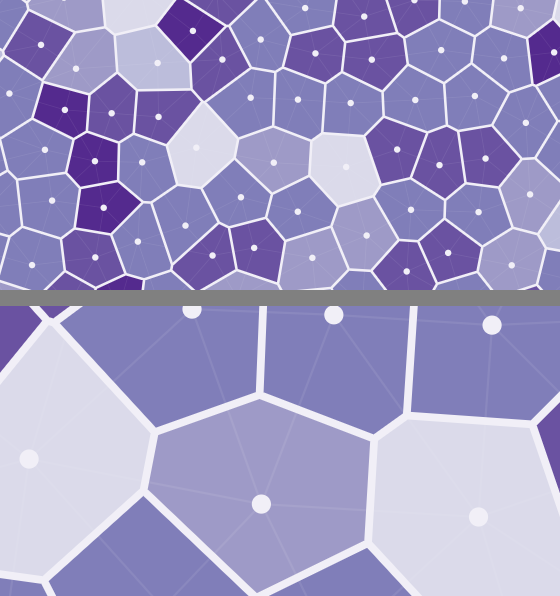
Top, the full canvas; bottom, a detail of the centre.
Reproduce this pattern procedurally as a Shadertoy shader.

```glsl
// Voronoi mosaic in violet tints, shaded by cell area, with pale seams, site dots and faint spokes.
#define CELLS_HIGH 5.27      // mean cell widths per canvas height
#define JITTER 0.84          // random shift of the sites
#define REPULSION 0.3        // how strongly close sites part
#define AREA_SPREAD 0.15     // typical deviation of the cell area
#define SEAM_HALF 0.0235     // lengths in cell widths
#define DOT_RADIUS 0.058
#define SPOKE_HALF 0.0065
#define SPOKE_ALPHA 0.09

const vec2 PITCH = vec2(1.075, 0.93);
const vec3 PALE = vec3(0.945, 0.938, 0.968);

vec2 hash22(vec2 p) {
    vec3 q = fract(p.xyx * vec3(0.1031, 0.1030, 0.0973));
    q += dot(q, q.yzx + 33.33);
    return fract((q.xx + q.yz) * q.zy);
}

// Jittered point on a grid with every second row staggered
vec2 rawSite(vec2 id) {
    vec2 jitter = (hash22(id + 71.0) - 0.5) * JITTER;
    return (id + 0.5 + vec2(0.5 * mod(id.y, 2.0), 0.0) + jitter) * PITCH;
}

// Site pushed away from its close neighbours to even out the cells
vec2 relaxedSite(vec2 id) {
    vec2 site = rawSite(id), push = vec2(0.0);
    for (int k = 0; k < 9; k++) {
        if (k == 4) continue;
        vec2 away = site - rawSite(id + vec2(k % 3 - 1, k / 3 - 1));
        float dist = max(length(away), 0.001);
        push += away / dist * max(PITCH.x - dist, 0.0);
    }
    return site + REPULSION * push;
}

// Antialiased fill of a shape from its signed distance
float coverage(float dist, float pixel) {
    return clamp(0.5 - dist / pixel, 0.0, 1.0);
}

float segmentDistance(vec2 p, vec2 end) {
    return length(p - end * clamp(dot(p, end) / dot(end, end), 0.0, 1.0));
}

// Small cells are dark, large ones light
vec3 areaTint(float area) {
    float z = (area - 1.0) / AREA_SPREAD;
    vec3 tint = vec3(0.329, 0.163, 0.555);
    tint = mix(tint, vec3(0.416, 0.322, 0.632), step(-1.15, z));
    tint = mix(tint, vec3(0.502, 0.494, 0.725), step(-0.42, z));
    tint = mix(tint, vec3(0.620, 0.605, 0.780), step(0.55, z));
    tint = mix(tint, vec3(0.737, 0.741, 0.860), step(1.2, z));
    return mix(tint, vec3(0.857, 0.855, 0.918), step(1.75, z));
}

void mainImage(out vec4 fragColor, in vec2 fragCoord) {
    float pixel = CELLS_HIGH / iResolution.y;
    vec2 p = fragCoord * pixel;

    // Nearest site
    vec2 grid = p / PITCH;
    grid.x -= 0.5 * mod(floor(grid.y), 2.0);
    vec2 home = floor(grid), homeId = home, site = vec2(0.0);
    float nearest = 1e5;
    for (int k = 0; k < 25; k++) {
        vec2 id = home + vec2(k % 5 - 2, k / 5 - 2);
        vec2 candidate = relaxedSite(id);
        float dist = distance(p, candidate);
        if (dist < nearest) {
            nearest = dist;
            site = candidate;
            homeId = id;
        }
    }

    // Surrounding sites, relative to the nearest one
    vec2 around[25];
    for (int k = 0; k < 25; k++)
        around[k] = relaxedSite(homeId + vec2(k % 5 - 2, k / 5 - 2)) - site;

    // Clip each bisector by all others to get the cell's edges and area
    vec2 local = p - site;
    float area = 0.0, seam = 1e5, spoke = 1e5;
    for (int j = 0; j < 25; j++) {
        if (j == 12) continue;
        vec2 toOther = around[j];
        float span = length(toOther);
        vec2 normal = toOther / span, along = vec2(-normal.y, normal.x);
        float lo = -9.0, hi = 9.0;
        for (int k = 0; k < 25; k++) {
            if (k == 12 || k == j) continue;
            vec2 other = around[k];
            float slope = dot(along, other);
            float cut = 0.5 * dot(other - toOther, other) / slope;
            if (slope > 1e-5) hi = min(hi, cut);
            else if (slope < -1e-5) lo = max(lo, cut);
        }
        seam = min(seam, 0.5 * span - dot(local, normal));
        if (hi > lo) {
            area += 0.25 * span * (hi - lo);
            spoke = min(spoke, segmentDistance(local, toOther));
        }
    }

    // Layers: tint, spokes, seams, dot
    vec3 color = areaTint(area);
    color = mix(color, PALE, SPOKE_ALPHA * coverage(spoke - SPOKE_HALF, pixel));
    color = mix(color, PALE, coverage(seam - SEAM_HALF, pixel));
    color = mix(color, PALE, coverage(nearest - DOT_RADIUS, pixel));
    fragColor = vec4(color, 1.0);
}
```
